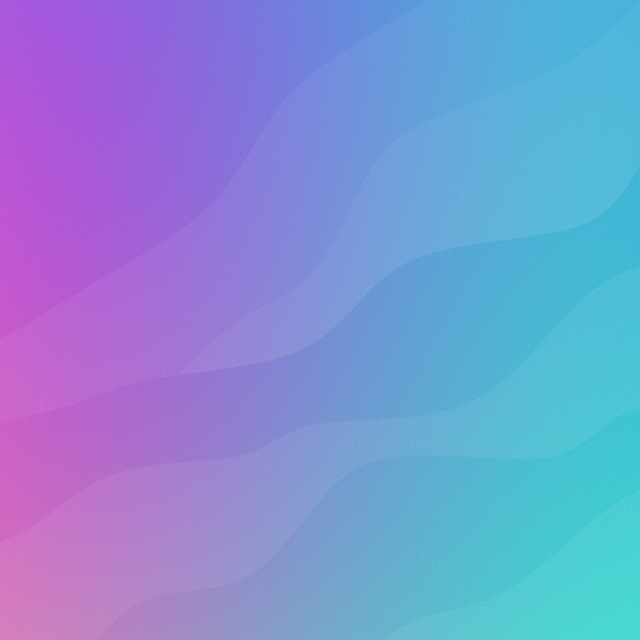
This background is drawn by a WebGL 1 fragment shader. Its source:

```glsl
precision highp float;
// Soft diagonal ribbons over a violet, blue and teal gradient.
// A smooth colour mesh forms the base; ribbon edges are sums of logistic
// steps, filled with translucent white, and gradient noise adds faint grain.

uniform vec2 u_resolution;

const float GRAIN_CELLS = 397.0;
const float GRAIN_STRENGTH = 0.028;

// Quadratic through a, b and c at t = 0, 0.5 and 1.
vec3 quadratic(vec3 a, vec3 b, vec3 c, float t) {
    return a * (1.0 - 2.0 * t) * (1.0 - t)
         + b * 4.0 * t * (1.0 - t)
         + c * t * (2.0 * t - 1.0);
}

// Cubic through a, b, c and d at t = 0, 1/3, 2/3 and 1.
vec3 cubic(vec3 a, vec3 b, vec3 c, vec3 d, float t) {
    float u = 1.0 - t;
    float v = 1.0 - 3.0 * t;
    float w = 1.0 - 1.5 * t;
    return a * u * v * w + b * 9.0 * t * u * w
         - c * 4.5 * t * u * v + d * t * v * w;
}

vec3 baseGradient(vec2 uv) {
    vec3 top = cubic(vec3(0.66, 0.35, 0.87), vec3(0.51, 0.43, 0.87),
                     vec3(0.34, 0.61, 0.86), vec3(0.25, 0.68, 0.85), uv.x);
    vec3 middle = cubic(vec3(0.78, 0.35, 0.80), vec3(0.575, 0.45, 0.83),
                        vec3(0.37, 0.64, 0.83), vec3(0.25, 0.74, 0.83), uv.x);
    vec3 bottom = cubic(vec3(0.83, 0.465, 0.72), vec3(0.60, 0.57, 0.77),
                        vec3(0.36, 0.74, 0.80), vec3(0.24, 0.85, 0.81), uv.x);
    return quadratic(bottom, middle, top, uv.y);
}

// Logistic rise: shape = (centre, height, width).
float rise(float x, vec3 shape) {
    return shape.y / (1.0 + exp((shape.x - x) / shape.z));
}

// Height of an edge: line = (offset, slope), plus three rises.
float edgeHeight(float x, vec2 line, vec3 a, vec3 b, vec3 c) {
    return line.x + line.y * x + rise(x, a) + rise(x, b) + rise(x, c);
}

// Smooth coverage of the area below an edge.
float below(float y, float edge, float blur) {
    return smoothstep(-blur, blur, edge - y);
}

vec3 addRibbon(vec3 colour, float opacity, float coverage) {
    return mix(colour, vec3(1.0), opacity * coverage);
}

vec2 hashGradient(vec2 cell) {
    vec3 p = fract(cell.xyx * vec3(0.1031, 0.1030, 0.0973));
    p += dot(p, p.yzx + 33.33);
    float angle = 6.2832 * fract((p.x + p.y) * p.z);
    return vec2(cos(angle), sin(angle));
}

float gradientNoise(vec2 p) {
    vec2 i = floor(p);
    vec2 f = fract(p);
    vec2 w = f * f * (3.0 - 2.0 * f);
    vec2 e = vec2(1.0, 0.0);
    float low = mix(dot(hashGradient(i), f),
                    dot(hashGradient(i + e), f - e), w.x);
    float high = mix(dot(hashGradient(i + e.yx), f - e.yx),
                     dot(hashGradient(i + e.xx), f - e.xx), w.x);
    return mix(low, high, w.y);
}

void main() {
    vec2 uv = gl_FragCoord.xy / u_resolution;
    float x = uv.x;
    float blur = 1.0 / u_resolution.y;
    vec3 none = vec3(0.0, 0.0, 1.0);

    // Ribbon edges, from the upper left to the lower right
    float outerTop = edgeHeight(x, vec2(0.469, 0.6),
        vec3(0.395, 0.13, 0.031), none, none);
    float innerTop = edgeHeight(x, vec2(0.297, 0.37),
        vec3(0.32, 0.074, 0.03), vec3(0.545, 0.195, 0.028), vec3(1.0, 0.13, 0.045));
    float upperBase = edgeHeight(x, vec2(0.341, 0.12),
        vec3(0.14, 0.04, 0.04), vec3(0.556, 0.15, 0.04), vec3(1.0, 0.18, 0.03));
    float lowerTop = edgeHeight(x, vec2(0.13, 0.0),
        vec3(0.088, 0.15, 0.05), vec3(0.428, 0.062, 0.028), vec3(0.853, 0.262, 0.058));
    float lowerBase = edgeHeight(x, vec2(-0.1, -0.08),
        vec3(0.14, 0.2, 0.041), vec3(0.473, 0.245, 0.045), vec3(0.934, 0.11, 0.032));
    float cornerTop = edgeHeight(x, vec2(-0.115, 0.0),
        vec3(0.565, 0.15, 0.032), vec3(0.884, 0.23, 0.063), none);

    // Translucent fills
    float aboveUpper = 1.0 - below(uv.y, upperBase, blur);
    float aboveLower = 1.0 - below(uv.y, lowerBase, blur);
    vec3 colour = baseGradient(uv);
    colour = addRibbon(colour, 0.05, below(uv.y, outerTop, blur) * aboveUpper);
    colour = addRibbon(colour, 0.04, below(uv.y, innerTop, blur) * aboveUpper);
    colour = addRibbon(colour, 0.06, below(uv.y, lowerTop, blur) * aboveLower);
    colour = addRibbon(colour, 0.055, below(uv.y, cornerTop, blur));

    // Fine grain
    colour += GRAIN_STRENGTH * gradientNoise(uv * GRAIN_CELLS);
    gl_FragColor = vec4(clamp(colour, 0.0, 1.0), 1.0);
}
```
